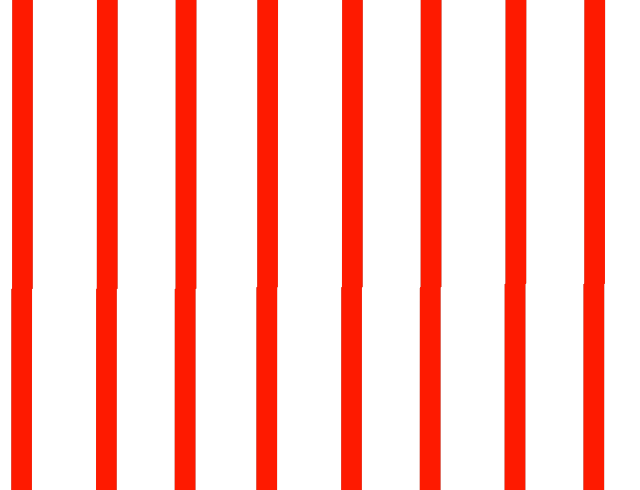
Give the GLSL for this pattern, as a WebGL 2 fragment shader.

```glsl
#version 300 es
precision highp float;

uniform vec2 u_resolution;
out vec4 outColor;

// Lengths across are fractions of the canvas width, heights of its height
#define FIRST_CENTRE 0.0337
#define PITCH 0.1277
#define HALF_WIDTH 0.0162
#define UNEVEN_SHIFT 0.0048
#define BREAK_HEIGHT 0.4105
#define BREAK_RISE 0.0034
#define SLIP 0.0012
#define TILT 0.0003
#define JITTER 0.0004
#define EDGE_SOFTNESS 0.0016
#define EDGE_DULLNESS 0.5

const vec3 PAPER = vec3(1.0);
const vec3 RED = vec3(0.995, 0.10, 0.0);

float hash(float n) {
    return fract(sin(n * 12.9898) * 43758.5453);
}

// Uneven spacing: some stripes sit slightly right of the regular grid
float stripeCentre(float index) {
    float shifted = step(abs(fract(0.4 * index + 0.001) - 0.5), 0.2);
    float jitter = (hash(index + 3.0) - 0.5) * JITTER;
    return FIRST_CENTRE + PITCH * index + UNEVEN_SHIFT * shifted + jitter;
}

// The break climbs a little with every group of three stripes
float breakHeight(float index) {
    float group = floor((index + 0.5) / 3.0);
    return BREAK_HEIGHT + BREAK_RISE * 0.5 * group * (group + 1.0);
}

void main() {
    vec2 uv = gl_FragCoord.xy / u_resolution;
    vec2 pixel = 1.0 / u_resolution;

    // Nearest stripe
    float index = floor((uv.x - FIRST_CENTRE) / PITCH + 0.5);

    // Sideways slip above the break, plus a slight lean
    float above = clamp((uv.y - breakHeight(index)) / pixel.y + 0.5, 0.0, 1.0);
    float centre = stripeCentre(index) + SLIP * above + TILT * uv.y;

    // Stripe coverage with a soft edge
    float dist = abs(uv.x - centre) - HALF_WIDTH;
    float softness = max(EDGE_SOFTNESS, pixel.x);
    float ink = clamp(0.5 - dist / softness, 0.0, 1.0);

    // Half-covered edges are slightly dulled
    vec3 colour = mix(PAPER, RED, ink) * (1.0 - EDGE_DULLNESS * ink * (1.0 - ink));
    outColor = vec4(colour, 1.0);
}
```
